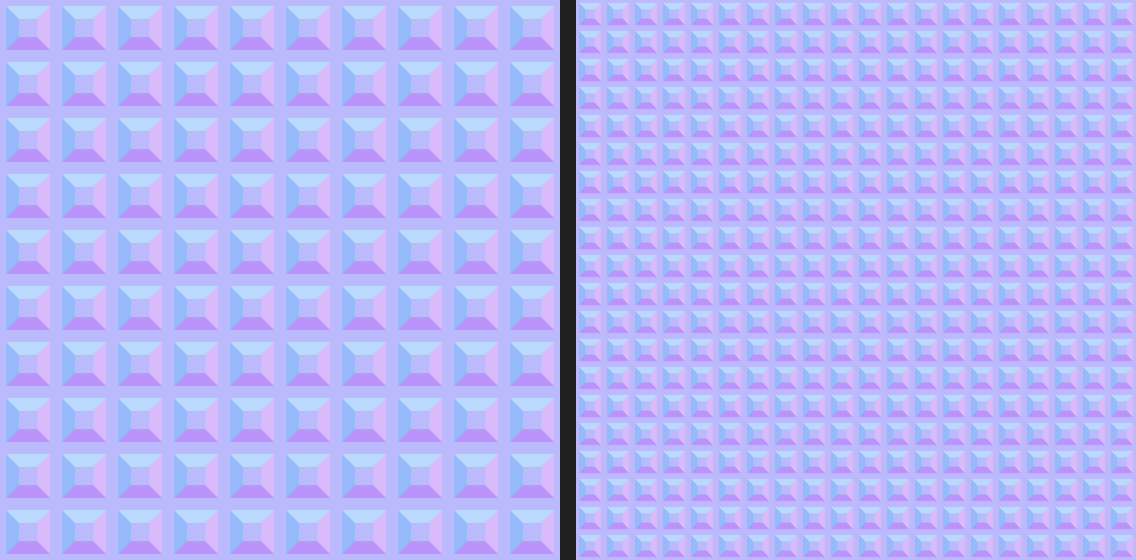
Left, the tile; right, the same tile 2 across and 2 down.
Give the GLSL for this texture map, as a Shadertoy shader.

```glsl
// Normal-map style grid of 10 by 10 flat-topped square studs with bevelled sides.

void mainImage(out vec4 fragColor, in vec2 fragCoord) {
    // Cell coordinates, centred on each stud
    vec2 cell = fract(10.0 * fragCoord / iResolution.xy) - 0.5;
    float pixel = 10.0 / min(iResolution.x, iResolution.y);
    vec2 dist = abs(cell);
    float square = max(dist.x, dist.y);

    // Bevel faces, split along the diagonals
    vec3 flatColor = vec3(0.73, 0.73, 0.99);
    vec3 sideFace = cell.x < 0.0 ? vec3(0.59, 0.73, 0.98) : vec3(0.85, 0.73, 0.98);
    vec3 endFace = cell.y < 0.0 ? vec3(0.73, 0.58, 0.98) : vec3(0.73, 0.85, 0.99);
    float sideways = smoothstep(-pixel, pixel, dist.x - dist.y);
    vec3 bevel = mix(endFace, sideFace, sideways);

    // Bevel ring between the flat top and the flat ground
    float outsideTop = smoothstep(-0.5 * pixel, 0.5 * pixel, square - 0.165);
    float insideStud = 1.0 - smoothstep(-0.5 * pixel, 0.5 * pixel, square - 0.393);
    fragColor = vec4(mix(flatColor, bevel, outsideTop * insideStud), 1.0);
}
```
